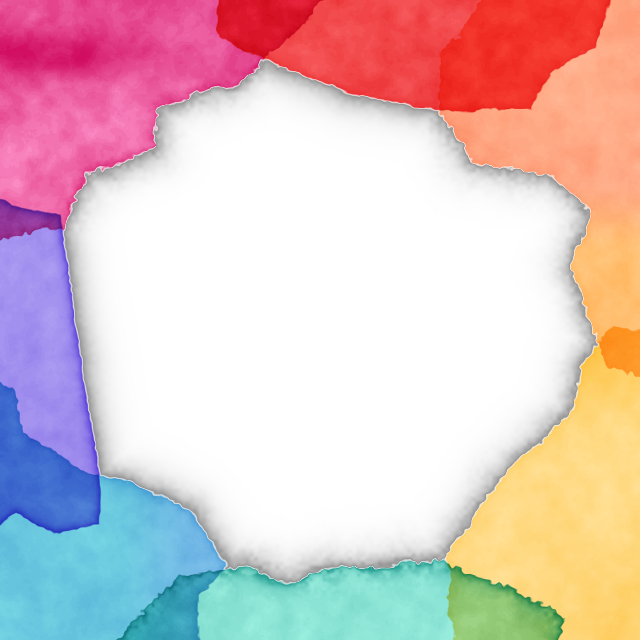
Give the GLSL for this background, as a Shadertoy shader.

```glsl
#define CORNERS 9
#define RIM_WIDTH 0.007
#define RIM_SCALE 22.0
#define GRAIN_SCALE 38.0
#define GRAIN_STEPS 7.0
#define GRAIN_AMOUNT 0.75
#define CLOUD_SCALE 7.0
#define CLOUD_AMOUNT 0.7
#define SHADOW_DEPTH 0.48
#define SHADOW_WIDTH 0.017

float hash(vec2 p) {
    vec3 q = fract(p.xyx * 0.1031);
    q += dot(q, q.yzx + 33.33);
    return fract((q.x + q.y) * q.z);
}

float noise(vec2 p) {
    vec2 i = floor(p), f = fract(p);
    f = f * f * (3.0 - 2.0 * f);
    return mix(mix(hash(i), hash(i + vec2(1, 0)), f.x),
               mix(hash(i + vec2(0, 1)), hash(i + vec2(1, 1)), f.x), f.y);
}

float fbm(vec2 p) {
    float sum = 0.0, weight = 0.5;
    for (int i = 0; i < 5; i++) {
        sum += weight * noise(p);
        p = mat2(1.6, 1.2, -1.2, 1.6) * p + 17.0;
        weight *= 0.5;
    }
    return sum;
}

// Signed distance to a closed outline, negative inside
float outline(vec2 p, vec2 corner[CORNERS]) {
    float nearest = 1e3, side = 1.0;
    for (int i = 0, j = CORNERS - 1; i < CORNERS; j = i, i++) {
        vec2 edge = corner[j] - corner[i], w = p - corner[i];
        vec2 gap = w - edge * clamp(dot(w, edge) / dot(edge, edge), 0.0, 1.0);
        nearest = min(nearest, dot(gap, gap));
        bvec3 cross3 = bvec3(p.y >= corner[i].y, p.y < corner[j].y, edge.x * w.y > edge.y * w.x);
        if (all(cross3) || all(not(cross3))) side = -side;
    }
    return side * sqrt(nearest);
}

// Pigment variation: soft clouds plus stepped grain
float pigment(vec2 p) {
    float q = fbm(p * GRAIN_SCALE + 3.0) * GRAIN_STEPS;
    float grain = (floor(q) + smoothstep(0.35, 0.65, fract(q))) / GRAIN_STEPS;
    return GRAIN_AMOUNT * (grain - 0.48) + CLOUD_AMOUNT * (fbm(p * CLOUD_SCALE) - 0.48);
}

// Lays one translucent wash over the paint below
void wash(inout vec3 paint, inout float reach, float d, vec3 pale, vec3 deep, float tone, float rim) {
    float px = 1.0 / iResolution.y;
    tone += rim * exp(min(d, 0.0) / RIM_WIDTH);
    vec3 tint = mix(pale, deep, clamp(tone, -0.25, 1.0));
    paint *= mix(vec3(1), min(tint, 1.0), smoothstep(px, -px, d));
    reach = min(reach, d);
}

void mainImage(out vec4 fragColor, in vec2 fragCoord) {
    vec2 p = fragCoord / iResolution.xy;
    float ragged = fbm(p * RIM_SCALE) - 0.48 + 0.3 * (noise(p * 150.0) - 0.5);
    float grain = pigment(p);
    vec3 paint = vec3(1);
    float reach = 1.0;

    // Outlines, clockwise from the upper left
    float pink = outline(p, vec2[](vec2(.57, 1.06), vec2(.42, .909), vec2(.375, .876), vec2(.243, .835),
        vec2(.244, .772), vec2(.137, .729), vec2(.101, .64), vec2(-.1, .615), vec2(-.1, 1.06)));
    float red = outline(p, vec2[](vec2(.35, 1.06), vec2(.335, .945), vec2(.43, .898), vec2(.54, .857),
        vec2(.69, .827), vec2(.83, .829), vec2(.86, .885), vec2(.93, .925), vec2(.97, 1.06)));
    float peach = outline(p, vec2[](vec2(1, 1.4), vec2(.69, .91), vec2(.686, .822), vec2(.742, .742),
        vec2(.862, .726), vec2(.921, .67), vec2(.895, .58), vec2(.95, .43), vec2(3, -.5)));
    float yellow = outline(p, vec2[](vec2(1.1, .49), vec2(.96, .487), vec2(.915, .44), vec2(.893, .355),
        vec2(.78, .25), vec2(.697, .135), vec2(.705, .05), vec2(.72, -.1), vec2(1.1, -.1)));
    float teal = outline(p, vec2[](vec2(.12, -.06), vec2(.28, .1), vec2(.38, .115), vec2(.45, .094),
        vec2(.52, .112), vec2(.69, .124), vec2(.8, .085), vec2(.885, .035), vec2(.86, -.1)));
    float cyan = outline(p, vec2[](vec2(-.6, .72), vec2(.025, .39), vec2(.037, .325), vec2(.14, .262),
        vec2(.21, .245), vec2(.3, .2), vec2(.355, .115), vec2(.31, .07), vec2(.31, -1)));
    float violet = outline(p, vec2[](vec2(-.1, .74), vec2(.02, .68), vec2(.095, .665), vec2(.125, .45),
        vec2(.156, .26), vec2(.156, .18), vec2(.085, .165), vec2(.025, .2), vec2(-.1, .1)));

    // Warm washes
    float streak = exp(-pow((p.y - 0.925 + 0.1 * p.x) / 0.035, 2.0)) * smoothstep(0.34, 0.08, p.x);
    wash(paint, reach, pink + 0.024 * ragged, vec3(.96, .47, .71), vec3(.82, .05, .38),
        0.1 + 0.6 * streak + 0.22 * smoothstep(0.8, 0.95, p.y) + 0.8 * grain, 0.5);
    wash(paint, reach, red + 0.012 * ragged, vec3(.97, .36, .37), vec3(.9, .12, .13), 0.25 + grain, 0.4);
    vec3 apricot = mix(vec3(1, .77, .48), vec3(1, .68, .54), smoothstep(0.6, 0.72, p.y));
    vec3 coral = mix(vec3(1, .62, .2), vec3(.98, .5, .34), smoothstep(0.6, 0.72, p.y));
    wash(paint, reach, peach + 0.026 * ragged, apricot, coral, 0.12 + 0.8 * grain, 0.35);
    float golden = smoothstep(0.32, 0.46, p.y) + 0.6 * smoothstep(0.2, 0.0, p.y) * smoothstep(0.82, 1.0, p.x);
    wash(paint, reach, yellow + 0.02 * ragged, vec3(1, .87, .56), vec3(.99, .74, .2),
        0.1 + 0.5 * golden + 0.6 * grain, 0.3);

    // Cool washes
    float tealTone = 0.03 + 0.35 * grain + 0.35 * exp(min(teal, 0.0) / 0.018) * smoothstep(0.4, 0.6, ragged + 0.5);
    wash(paint, reach, teal + 0.024 * ragged, vec3(.57, .91, .85), vec3(.06, .56, .52), tealTone, 0.65);
    vec3 lagoon = mix(vec3(.43, .8, .88), vec3(.49, .75, .92), smoothstep(0.18, 0.32, p.x));
    wash(paint, reach, cyan + 0.014 * ragged, lagoon, vec3(.14, .5, .78), 0.04 + 0.5 * grain, 0.5);
    wash(paint, reach, violet + 0.008 * ragged, vec3(.68, .62, .95), vec3(.26, .14, .82),
        0.1 + 0.35 * grain, 0.75);

    // Shadow cast on the bare paper
    float shadow = SHADOW_DEPTH * exp(-max(reach, 0.0) / SHADOW_WIDTH) * smoothstep(0.0, 0.003, reach);
    fragColor = vec4(paint * (1.0 - shadow), 1);
}
```
